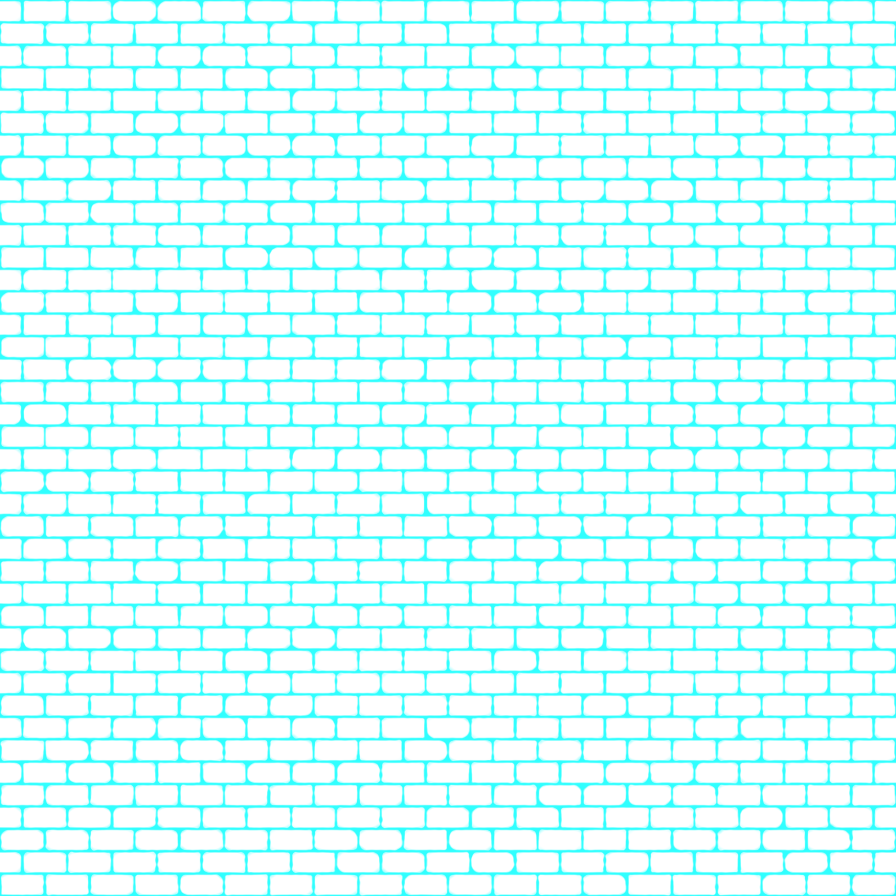
A WebGL 2 fragment shader for this pattern:

```glsl
#version 300 es
precision highp float;
// Running-bond brick wall: white bricks parted by thin cyan joints.
// Each brick is a rounded box; hashed wear cuts its corners and leaves a
// soft cyan fade there, while value noise roughens the joint edges.

#define COLUMNS 20.0
#define ROWS 40.0
#define JOINT_HALF 0.055      // half joint width, in row heights
#define EDGE_SOFT 0.045       // half width of the edge blur, in row heights
#define CORNER_MIN 0.10       // corner radius of a sound brick
#define CORNER_MAX 0.36       // corner radius of a worn brick
#define ROUGHNESS 0.045       // wobble of the brick edges
#define FADE_SIZE vec2(0.72, 0.42)
#define FADE_STRENGTH 0.9
#define JOINT_COLOR vec3(0.19, 1.0, 1.0)
#define BRICK_COLOR vec3(1.0)

uniform vec2 u_resolution;
out vec4 fragColor;

float hash(vec2 p) {
    vec3 q = fract(vec3(p.xyx) * 0.1031);
    q += dot(q, q.yzx + 33.33);
    return fract((q.x + q.y) * q.z);
}

float valueNoise(vec2 p) {
    vec2 i = floor(p);
    vec2 f = fract(p);
    f = f * f * (3.0 - 2.0 * f);
    float low = mix(hash(i), hash(i + vec2(1.0, 0.0)), f.x);
    float high = mix(hash(i + vec2(0.0, 1.0)), hash(i + vec2(1.0)), f.x);
    return mix(low, high, f.y);
}

float roundedBox(vec2 p, vec2 halfSize, float radius) {
    vec2 q = abs(p) - halfSize + radius;
    return length(max(q, 0.0)) + min(max(q.x, q.y), 0.0) - radius;
}

// Signed distance to a box with stretched, elliptical corners
float ellipticBox(vec2 p, vec2 halfSize, vec2 radius) {
    vec2 q = max(abs(p) - halfSize + radius, 0.0) / radius;
    return (length(q) - 1.0) * radius.y;
}

void main() {
    vec2 uv = gl_FragCoord.xy / u_resolution;
    float pixel = ROWS / min(u_resolution.x, u_resolution.y);

    // Brick grid, every second row shifted by half a brick
    vec2 grid = uv * vec2(COLUMNS, ROWS);
    grid.x += 0.5 * mod(floor(grid.y), 2.0);
    vec2 cell = floor(grid);
    float aspect = ROWS / COLUMNS;
    vec2 p = (fract(grid) - 0.5) * vec2(aspect, 1.0);
    vec2 halfSize = vec2(aspect, 1.0) * 0.5 - JOINT_HALF;

    // Wear differs per brick and per corner
    vec2 corner = step(0.0, p);
    float brickWear = smoothstep(0.35, 1.0, hash(cell + 17.0));
    float cornerWear = hash(cell * 2.0 + corner + 91.0);
    float wear = clamp(brickWear * cornerWear * 1.2 + 0.25 * cornerWear * cornerWear, 0.0, 1.0);

    // Wobble is strongest on the short sides
    vec2 wall = grid * vec2(aspect, 1.0);
    float sideways = smoothstep(0.55, 0.95, abs(p.x));
    float wobble = (valueNoise(wall * 5.0) - 0.5) * ROUGHNESS * (0.3 + sideways);

    // Brick outline
    float radius = mix(CORNER_MIN, CORNER_MAX, wear);
    float outline = roundedBox(p, halfSize, radius) + wobble;
    float soft = max(EDGE_SOFT, 0.7 * pixel);
    float joint = smoothstep(-soft, soft, outline);

    // Pale fade inside the worn corners
    float fadeDistance = ellipticBox(p, halfSize, FADE_SIZE) + wobble;
    float fade = smoothstep(0.0, 0.16, fadeDistance) * FADE_STRENGTH * sqrt(wear);

    float ink = max(joint, fade);
    fragColor = vec4(mix(BRICK_COLOR, JOINT_COLOR, ink), 1.0);
}
```
